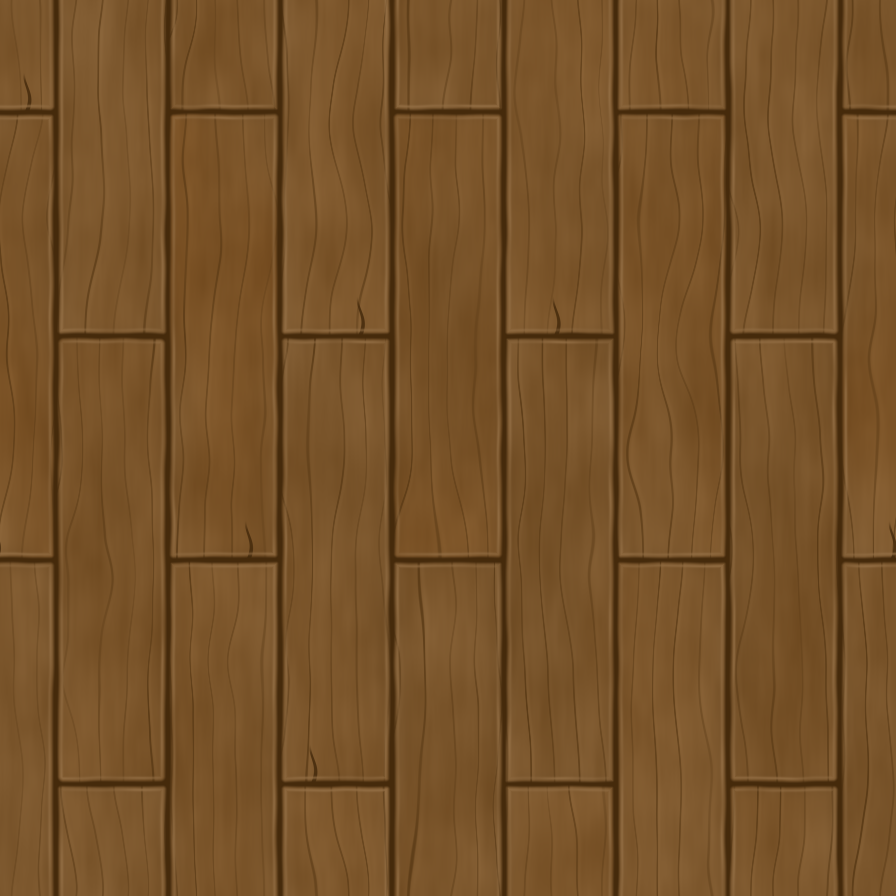
Reproduce this texture procedurally as a three.js fragment shader.

```glsl
varying vec2 vUv;

const float COLUMNS = 8.0;
const float ROWS = 2.0;
const float GAP = 0.0028;          // half width of the dark joint
const float BEVEL = 0.0066;        // distance of the lit rim from the joint
const float RIM_WIDTH = 0.0017;
const float GRAIN_LINES = 4.4;     // per plank
const float GRAIN_WIDTH = 0.0016;
const float GRAIN_WANDER = 1.0;
const float CRACK_LENGTH = 0.045;
const float CRACK_SHARE = 0.3;
const vec3 JOINT = vec3(0.27, 0.165, 0.045);
const vec3 GROOVE = vec3(0.33, 0.21, 0.07);
const vec3 WOOD_DARK = vec3(0.425, 0.285, 0.125);
const vec3 WOOD_LIGHT = vec3(0.555, 0.41, 0.245);
const vec3 WARM_TINT = vec3(1.035, 0.98, 0.86);
const vec3 RIM = vec3(0.61, 0.46, 0.29);

float hash(vec2 p) {
  vec3 q = fract(vec3(p.xyx) * 0.1031);
  q += dot(q, q.yzx + 33.33);
  return fract((q.x + q.y) * q.z);
}

float noise(vec2 p) {
  vec2 i = floor(p);
  vec2 f = fract(p);
  f = f * f * (3.0 - 2.0 * f);
  return mix(mix(hash(i), hash(i + vec2(1.0, 0.0)), f.x),
             mix(hash(i + vec2(0.0, 1.0)), hash(i + vec2(1.0, 1.0)), f.x), f.y);
}

float fbm(vec2 p) {
  float sum = 0.0;
  float gain = 0.5;
  for (int i = 0; i < 3; i++) {
    sum += gain * noise(p);
    p = p * 2.03 + 19.0;
    gain *= 0.5;
  }
  return sum / 0.875;
}

// Distance inward from the edge of a rounded plank
float plankDepth(vec2 p, vec2 halfSize, float radius) {
  vec2 e = abs(p) - halfSize + radius;
  return radius - length(max(e, 0.0)) - min(max(e.x, e.y), 0.0);
}

void main() {
  // Staggered planks; wrapped ids keep the tile seamless
  float across = vUv.x * COLUMNS - 0.5;
  float column = mod(floor(across), COLUMNS);
  float odd = mod(column, 2.0);
  float up = vUv.y * ROWS - 0.25 - 0.5 * odd;
  float row = mod(floor(up), ROWS);
  vec2 id = vec2(column, row);
  vec2 seed = id * vec2(37.0, 71.0) + 11.0;
  vec2 q = fract(vec2(across, up));
  vec2 size = 1.0 / vec2(COLUMNS, ROWS);

  // Uneven plank outline
  float radius = mix(0.004, 0.011, hash(seed + 3.0));
  float depth = plankDepth((q - 0.5) * size, 0.5 * size, radius);
  depth += 0.0016 * (noise(q * vec2(5.0, 13.0) + seed) - 0.5);

  // Broad stains, fine streaks and paler plank ends
  float stain = fbm(q * vec2(2.6, 6.0) + seed);
  float streak = fbm(q * vec2(13.0, 5.0) + seed + 40.0);
  float ends = pow(abs(2.0 * q.y - 1.0), 4.0);
  float tone = 0.36 + 0.62 * (stain - 0.5) + 0.26 * (streak - 0.5);
  tone += 0.13 * ends + 0.08 * (row - 0.5) + 0.12 * (hash(seed) - 0.5);

  // Wandering grain with a lit side and a shaded side
  float warp = noise(q * vec2(1.7, 4.0) + seed + 80.0);
  warp += 0.3 * noise(q * vec2(2.0, 9.0) + seed + 120.0);
  float grain = GRAIN_LINES * q.x + GRAIN_WANDER * warp + hash(seed + 7.0);
  float offset = fract(grain + 0.5) - 0.5;
  float lineId = floor(grain + 0.5);
  float strength = mix(0.35, 0.8, hash(seed + vec2(lineId, 5.0)));
  strength *= 0.5 + 0.5 * noise(vec2(lineId * 3.0, q.y * 6.0) + seed);
  float side = offset * size.x / GRAIN_LINES;
  float groove = strength * (1.0 - smoothstep(0.0003, GRAIN_WIDTH, abs(side)));
  float lip = exp(-pow((side - 0.0028) / 0.0019, 2.0));
  tone += 0.22 * strength * lip + 0.14 * offset * (0.5 - abs(offset)) * 4.0;

  vec3 color = mix(WOOD_DARK, WOOD_LIGHT, clamp(tone, 0.0, 1.0));
  float warmth = (0.3 + 0.5 * odd * (1.0 - row)) * noise(q * vec2(2.0, 3.0) + seed + 9.0);
  color *= mix(vec3(1.0), WARM_TINT, warmth + 0.2 * hash(seed + 13.0));
  color = mix(color, GROOVE, groove);

  // Tapered split at the foot of some planks
  float rise = q.y * size.y / CRACK_LENGTH;
  float crackX = mix(0.2, 0.8, hash(seed + 17.0)) + 0.025 * sin(rise * 5.0);
  float crackWidth = 0.0032 * (1.0 - rise);
  float crack = 1.0 - smoothstep(0.0, 0.0016, abs(q.x - crackX) * size.x - crackWidth * 0.5);
  crack *= step(hash(seed + 23.0), CRACK_SHARE) * (1.0 - smoothstep(0.7, 1.0, rise));
  color = mix(color, JOINT, 0.85 * crack);

  // Worn lit rim, soft contact shadow and dark joint
  float wear = 0.25 + 0.55 * noise(q * vec2(4.0, 11.0) + seed + 60.0);
  float rim = exp(-pow((depth - BEVEL) / RIM_WIDTH, 2.0));
  color = mix(color, RIM, wear * rim);
  color *= 1.0 - 0.12 * exp(-max(depth, 0.0) / 0.006);
  color = mix(JOINT, color, smoothstep(GAP - 0.0018, GAP + 0.0022, depth));

  gl_FragColor = vec4(color, 1.0);
}
```
